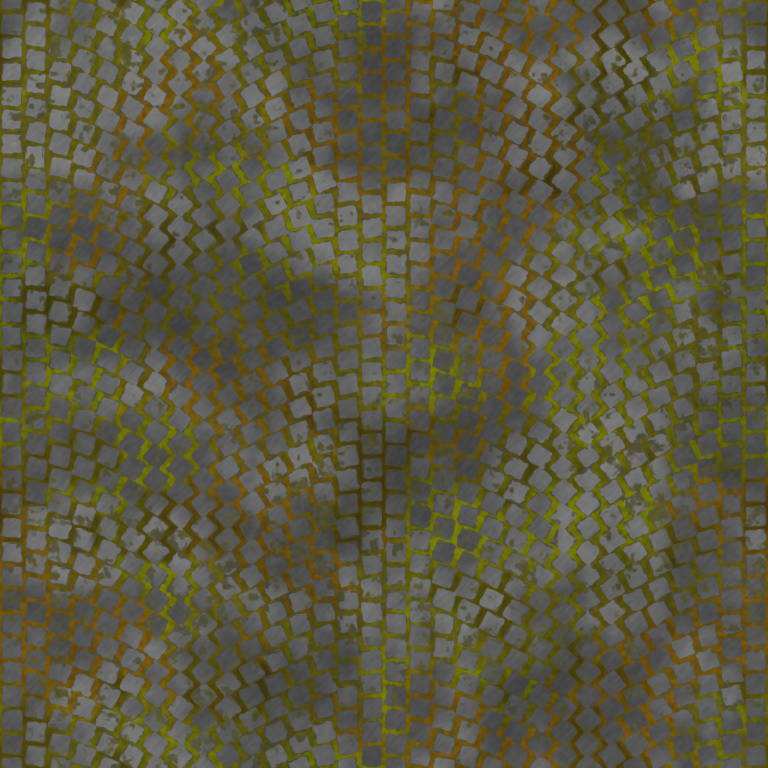
A Shadertoy shader for this texture:

```glsl
const float GRID = 32.0;   // stones across and down, even so the stagger wraps
const float PI = 3.14159;

const vec3 STONE_DARK  = vec3(0.32, 0.32, 0.32);
const vec3 STONE_LIGHT = vec3(0.46, 0.46, 0.46);
const vec3 WORN_GREY   = vec3(0.32, 0.315, 0.25);
const vec3 WORN_OLIVE  = vec3(0.35, 0.34, 0.18);
const vec3 MOSS_OLIVE  = vec3(0.36, 0.34, 0.07);
const vec3 MOSS_LIME   = vec3(0.44, 0.46, 0.02);
const vec3 MOSS_RUST   = vec3(0.44, 0.32, 0.06);
const vec3 SOIL        = vec3(0.25, 0.21, 0.05);

float hash(vec2 p) {
    vec3 q = fract(p.xyx * 0.1031);
    q += dot(q, q.yzx + 33.33);
    return fract((q.x + q.y) * q.z);
}

// Value noise on a lattice that wraps after the given period
float noise(vec2 p, vec2 period, float seed) {
    vec2 cell = floor(p), f = fract(p);
    f = f * f * (3.0 - 2.0 * f);
    vec2 a = mod(cell, period) + seed;
    vec2 b = mod(cell + 1.0, period) + seed;
    return mix(mix(hash(a), hash(vec2(b.x, a.y)), f.x),
               mix(hash(vec2(a.x, b.y)), hash(b), f.x), f.y);
}

float fbm(vec2 uv, float frequency, int octaves, float seed) {
    float sum = 0.0, total = 0.0, weight = 1.0;
    for (int i = 0; i < octaves; i++) {
        sum += weight * noise(uv * frequency, vec2(frequency), seed);
        total += weight;
        weight *= 0.55;
        frequency *= 2.0;
        seed += 17.0;
    }
    return sum / total;
}

float roundedBox(vec2 p, float halfSize, float radius) {
    vec2 q = abs(p) - halfSize + radius;
    return length(max(q, 0.0)) + min(max(q.x, q.y), 0.0) - radius;
}

vec2 rotate(vec2 p, float angle) {
    float c = cos(angle), s = sin(angle);
    return vec2(c * p.x + s * p.y, c * p.y - s * p.x);
}

// Distance to the nearest stone, and that stone's random value.
// Columns are staggered; stones turn a quarter over half the canvas.
vec2 nearestStone(vec2 g) {
    vec2 best = vec2(10.0, 0.0);
    for (int i = -1; i <= 1; i++) {
        float column = floor(g.x) + float(i);
        float shift = 0.5 * mod(column, 2.0);
        for (int j = -1; j <= 1; j++) {
            float row = floor(g.y - shift + 0.5) + float(j);
            vec2 centre = vec2(column + 0.5, row + shift);
            float random = hash(mod(vec2(column, row), GRID) + 7.0);
            float angle = PI * (0.5 - centre.x / GRID) + 0.16 * (random - 0.5);
            float size = 0.415 + 0.025 * fract(random * 13.0);
            float d = roundedBox(rotate(g - centre, angle), size, 0.13);
            if (d < best.x) best = vec2(d, random);
        }
    }
    return best;
}

float cover(float d, float softness) {
    return 1.0 - smoothstep(-softness, softness, d);
}

vec3 mossColour(vec2 uv, float grain) {
    vec3 colour = mix(MOSS_OLIVE, MOSS_LIME, smoothstep(0.45, 0.7, fbm(uv, 9.0, 4, 3.0)));
    colour = mix(colour, MOSS_RUST, smoothstep(0.48, 0.66, fbm(uv, 6.0, 4, 41.0)));
    colour = mix(colour, SOIL, 0.7 * smoothstep(0.53, 0.72, fbm(uv, 10.0, 4, 83.0)));
    return colour * (0.84 + 0.32 * grain);
}

vec3 faceColour(vec2 uv, float random, float grain) {
    float tone = smoothstep(0.28, 0.74, fbm(uv, 10.0, 3, 121.0));
    vec2 strokeScale = vec2(48.0, 224.0);
    float stroke = noise(vec2(uv.x + uv.y, uv.x - uv.y) * strokeScale, strokeScale, 9.0);
    tone += 0.4 * (random - 0.5) + 0.22 * (stroke - 0.5) + 0.3 * (grain - 0.5);
    return mix(STONE_DARK, STONE_LIGHT, tone);
}

void mainImage(out vec4 fragColor, in vec2 fragCoord) {
    vec2 uv = fragCoord / iResolution.xy;
    float softness = 0.6 * GRID / iResolution.y + 0.01;
    vec2 stone = nearestStone(uv * GRID);
    float grain = fbm(uv, 160.0, 2, 55.0);
    float ragged = fbm(uv, 96.0, 3, 29.0) - 0.5;

    // Moss in the joints
    vec3 colour = mossColour(uv, grain);

    // Worn stone body, stained by the moss
    float body = stone.x + 0.13 * (grain - 0.5);
    vec3 worn = mix(WORN_GREY, WORN_OLIVE, smoothstep(0.35, 0.65, fbm(uv, 40.0, 3, 67.0)));
    worn *= 0.9 + 0.2 * grain;
    colour = mix(colour, worn, 0.94 * cover(body, softness));

    // Ragged clean face with chips, more of them on weathered stones
    float weathering = fbm(uv, 7.0, 3, 97.0) + 0.18 * (fract(stone.y * 29.0) - 0.5);
    float chip = fbm(uv, 72.0, 3, 143.0) - 0.7 + 0.35 * (weathering - 0.5);
    float face = max(stone.x + 0.035 + 0.22 * ragged, 0.4 * chip);
    colour = mix(colour, faceColour(uv, stone.y, grain), cover(face, softness));

    // Broad damp stains
    colour *= 1.0 - 0.14 * smoothstep(0.5, 0.72, fbm(uv, 5.0, 4, 171.0));
    fragColor = vec4(colour, 1.0);
}
```
